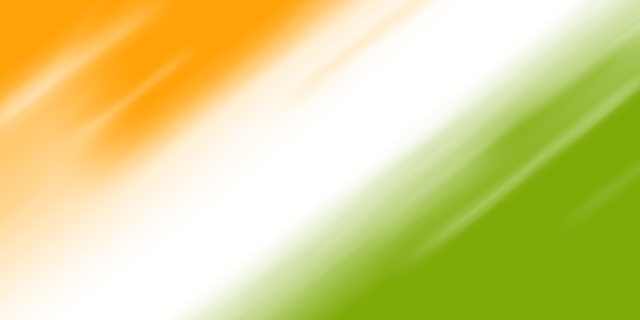
This background is drawn by a WebGL 2 fragment shader. Its source:

```glsl
#version 300 es
precision highp float;
// Diagonal brushed wash: orange upper left, white middle, green lower right.

uniform vec2 u_resolution;
out vec4 outColor;

const vec3 ORANGE = vec3(1.0, 0.635, 0.035);
const vec3 WHITE = vec3(1.0, 1.0, 0.998);
const vec3 GREEN = vec3(0.495, 0.665, 0.03);
const vec2 STROKE_DIR = vec2(0.79, 0.613);

float hash(vec2 cell) {
  vec3 q = fract(vec3(cell.xyx) * 0.1031);
  q += dot(q, q.yzx + 33.33);
  return fract((q.x + q.y) * q.z);
}

float valueNoise(vec2 p) {
  vec2 cell = floor(p);
  vec2 f = fract(p);
  f = f * f * (3.0 - 2.0 * f);
  float low = mix(hash(cell), hash(cell + vec2(1, 0)), f.x);
  float high = mix(hash(cell + vec2(0, 1)), hash(cell + vec2(1, 1)), f.x);
  return mix(low, high, f.y);
}

// Layered noise stretched along the strokes, centred on zero.
float bristles(vec2 s, vec2 scale) {
  float sum = 0.0;
  float weight = 0.5;
  for (int i = 0; i < 4; i++) {
    sum += weight * (valueNoise(s * scale + float(i) * 17.3) - 0.5);
    scale *= vec2(1.6, 2.1);
    weight *= 0.55;
  }
  return sum;
}

// Soft stroke at a given height across, running between two ends.
float streak(vec2 s, float across, float width, vec2 ends) {
  float d = (s.y - across) / width;
  float fade = 0.3 * (ends.y - ends.x);
  float body = smoothstep(ends.x, ends.x + fade, s.x)
             * (1.0 - smoothstep(ends.y - fade, ends.y, s.x));
  return exp(-d * d) * body;
}

float orangeAmount(vec2 s) {
  float wash = 0.62 * (1.0 - smoothstep(-0.5, 0.14, s.y));
  float corner = 1.0 - smoothstep(-0.62, -0.44, s.y);
  float tipStart = 0.38 - 0.35 * (s.y + 0.2);
  float tongue = smoothstep(tipStart, tipStart + 0.4, s.x)
               * (1.0 - smoothstep(-0.26, -0.08, s.y));
  float amount = mix(wash, 1.0, max(corner, tongue));
  amount -= 0.30 * streak(s, -0.485, 0.035, vec2(0.2, 1.1));
  amount -= 0.20 * streak(s, -0.30, 0.022, vec2(0.45, 1.05));
  amount += 0.13 * streak(s, 0.025, 0.025, vec2(1.0, 2.0));
  return amount;
}

float greenAmount(vec2 s) {
  float wash = 0.38 * smoothstep(0.29, 0.47, s.y);
  float shift = 0.04 * smoothstep(1.6, 2.1, s.x);
  float core = smoothstep(0.42, 0.67, s.y - shift);
  float amount = mix(wash, 1.0, core);
  amount += 0.24 * streak(s, 0.525, 0.045, vec2(1.4, 2.2));
  amount -= 0.30 * streak(s, 0.64, 0.025, vec2(1.0, 2.3));
  amount -= 0.10 * streak(s, 0.865, 0.025, vec2(1.5, 2.2));
  return amount;
}

void main() {
  vec2 p = gl_FragCoord.xy / u_resolution.y;

  // Stroke space: x runs along the brush, y across it toward the lower right.
  vec2 s = vec2(dot(p, STROKE_DIR), dot(p, vec2(STROKE_DIR.y, -STROKE_DIR.x)));
  float broad = bristles(s + 5.0, vec2(1.8, 7.0));
  float fine = bristles(s + 9.0, vec2(2.5, 26.0));
  s.y += 0.05 * broad + 0.025 * fine;

  // Bristle marks show most where the paint is half covered.
  float orange = clamp(orangeAmount(s), 0.0, 1.0);
  float green = clamp(greenAmount(s), 0.0, 1.0);
  orange += 0.35 * fine * orange * (1.0 - orange);
  green += 0.35 * fine * green * (1.0 - green);

  vec3 color = mix(WHITE, ORANGE, orange);
  color = mix(color, GREEN, green);
  outColor = vec4(color, 1.0);
}
```
